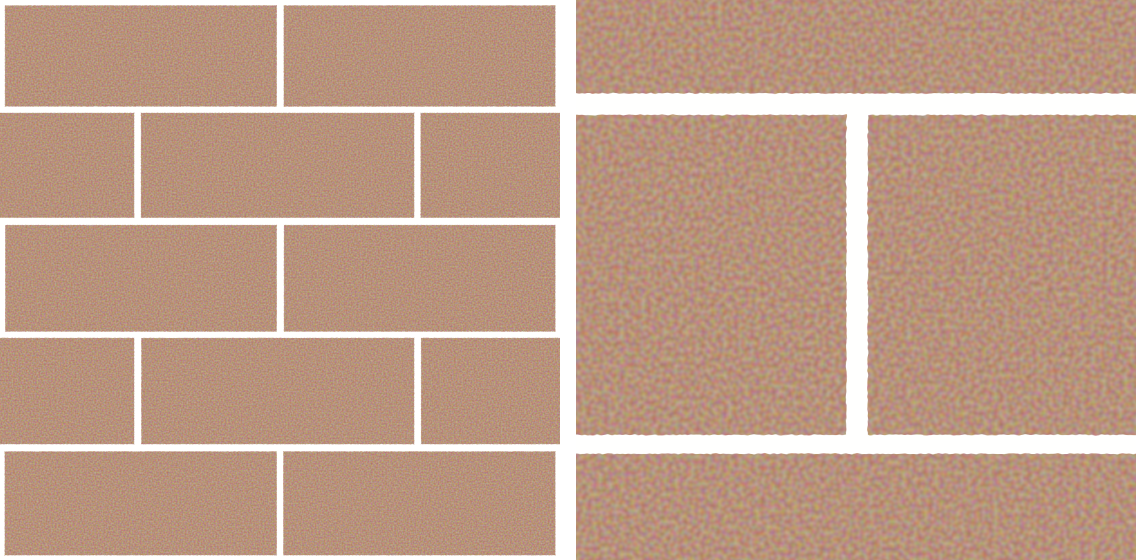
Left, the full canvas; right, a detail of the centre.
Give the GLSL for this pattern, as a Shadertoy shader.

```glsl
// Running-bond wall of long clay bricks with fine colour grain and white joints.

#define ROWS 5
#define BRICK_COLOR vec3(0.718, 0.570, 0.482)
#define GROUT_COLOR vec3(1.0, 1.0, 0.995)
#define GRAIN_AMOUNT vec3(0.10, 0.16, 0.18)
#define GRAIN_SCALE 310.0
#define JOINT_WIDTH 0.0121
#define JOINT_VARIATION 0.0008
#define COURSE_PITCH 0.1988
#define JOINT_ORIGIN 0.0028
#define ODD_ROW_SHIFT 0.2457
#define EDGE_ROUGHNESS 0.0008

float hash(vec2 p) {
    vec3 q = fract(vec3(p.xyx) * 0.1031);
    q += dot(q, q.yzx + 33.33);
    return fract((q.x + q.y) * q.z);
}

vec2 gradient(vec2 cell) {
    float angle = 6.2832 * hash(cell);
    return vec2(cos(angle), sin(angle));
}

float gradientNoise(vec2 p) {
    vec2 i = floor(p), f = fract(p);
    vec2 u = f * f * f * (f * (f * 6.0 - 15.0) + 10.0);
    vec2 e = vec2(1.0, 0.0);
    float a = dot(gradient(i), f);
    float b = dot(gradient(i + e.xy), f - e.xy);
    float c = dot(gradient(i + e.yx), f - e.yx);
    float d = dot(gradient(i + e.xx), f - e.xx);
    return mix(mix(a, b, u.x), mix(c, d, u.x), u.y);
}

// Height of the k-th bed joint; a cubic bow makes the courses slightly uneven.
float bedJointHeight(float k) {
    float bow = k * (float(ROWS) - k) * (0.000612 * k - 0.000924);
    return JOINT_ORIGIN + COURSE_PITCH * k + bow;
}

// Signed distance to the nearest joint edge, positive inside a brick.
float brickDistance(vec2 p) {
    // Bed joints, counting the course on the way up
    float bed = 1.0, row = -1.0;
    for (int k = 0; k <= ROWS; k++) {
        float height = bedJointHeight(float(k));
        float parity = mod(float(k), 2.0);
        float halfWidth = 0.5 * (JOINT_WIDTH + JOINT_VARIATION * (2.0 * parity - 1.0));
        bed = min(bed, abs(p.y - height) - halfWidth);
        row += step(height, p.y);
    }

    // Head joints, shifted on every other course
    float odd = mod(row, 2.0);
    float pitch = mix(0.4975, 0.5, odd);
    float x = p.x - mix(JOINT_ORIGIN, ODD_ROW_SHIFT, odd);
    float index = floor(x / pitch + 0.5);
    float jitter = hash(vec2(index, row) + 17.0) - 0.5;
    float head = abs(x - index * pitch - JOINT_VARIATION * jitter);
    head -= 0.5 * (JOINT_WIDTH + 2.0 * JOINT_VARIATION * jitter);
    return min(bed, head);
}

void mainImage(out vec4 fragColor, in vec2 fragCoord) {
    vec2 p = fragCoord / iResolution.y;
    float aa = 0.75 / iResolution.y;

    // Independent grain in each colour channel
    vec2 g = p * GRAIN_SCALE;
    vec3 grain = vec3(gradientNoise(g + 11.3),
                      gradientNoise(g + vec2(419.7, 73.1)),
                      gradientNoise(g + vec2(57.9, 631.4)));
    vec3 brick = BRICK_COLOR + GRAIN_AMOUNT * grain;

    // Slightly rough brick edges
    float d = brickDistance(p) + EDGE_ROUGHNESS * grain.x;
    vec3 color = mix(GROUT_COLOR, brick, smoothstep(-aa, aa, d));
    fragColor = vec4(color, 1.0);
}
```
